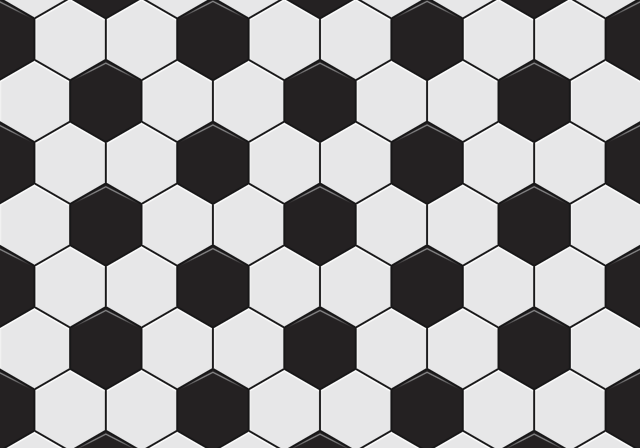
Reproduce this pattern procedurally as a WebGL 2 fragment shader.

```glsl
#version 300 es
precision highp float;
// Football-style hexagon tiling: every third tile in a row is black, and
// alternate rows shift by one and a half tiles. Tiles are found on a hexagonal
// lattice; joints and bevel highlights come from distances to the tile edges.

#define TILES_ACROSS 8.965
#define CENTER_SHIFT vec2(0.0, -0.008)
#define JOINT_HALF 0.0135
#define RIM_WIDTH 0.020
#define GLINT_DEPTH 0.042
#define GLINT_HALF 0.009
#define WHITE_TILE vec3(0.906, 0.906, 0.908)
#define BLACK_TILE vec3(0.140, 0.128, 0.132)
#define JOINT_COLOR vec3(0.090, 0.088, 0.092)
#define GLINT_COLOR vec3(0.520, 0.520, 0.525)

uniform vec2 u_resolution;
out vec4 fragColor;

const float ROW_STEP = 0.8660254;

// Nearest tile centre; a tile is one unit wide.
vec2 tileCenter(vec2 p) {
    vec2 pitch = vec2(1.0, 2.0 * ROW_STEP);
    vec2 evenRow = round(p / pitch) * pitch;
    vec2 oddRow = (floor(p / pitch) + 0.5) * pitch;
    vec2 toEven = p - evenRow;
    vec2 toOdd = p - oddRow;
    return dot(toEven, toEven) < dot(toOdd, toOdd) ? evenRow : oddRow;
}

// One for black tiles, zero for white ones.
float isBlack(vec2 center) {
    float row = round(center.y / ROW_STEP);
    float column = round(center.x - 1.5 * mod(row, 2.0));
    return mod(column + 0.5, 3.0) < 1.0 ? 1.0 : 0.0;
}

// Soft band of the given half width around zero.
float band(float d, float halfWidth, float blur) {
    return 1.0 - smoothstep(halfWidth - blur, halfWidth + blur, abs(d));
}

void main() {
    float pixel = TILES_ACROSS / u_resolution.x;
    vec2 p = (gl_FragCoord.xy - 0.5 * u_resolution) * pixel - CENTER_SHIFT;

    vec2 center = tileCenter(p);
    vec2 q = p - center;
    float side = abs(q.x);

    // Depths inside the tile, measured from its edges.
    float slant = 0.5 * side + ROW_STEP * abs(q.y);
    float edgeDepth = 0.5 - max(side, slant);
    float topDepth = 0.5 - (0.5 * side + ROW_STEP * q.y);
    float leftDepth = 0.5 + q.x;

    // White tile: bright rim on the upper edges, fainter on the left.
    float rimEnd = JOINT_HALF + RIM_WIDTH;
    float topRim = 1.0 - smoothstep(rimEnd - pixel, rimEnd + pixel, topDepth);
    float leftRim = 1.0 - smoothstep(rimEnd - pixel, rimEnd + pixel, leftDepth);
    vec3 white = mix(WHITE_TILE, vec3(1.0), max(topRim, 0.45 * leftRim));

    // Black tile: grey chevron under the apex, tapering into the corners.
    float depth = mix(GLINT_DEPTH, JOINT_HALF, 2.0 * side);
    float fade = 1.0 - smoothstep(0.12, 0.50, side);
    float glint = band(topDepth - depth, GLINT_HALF, 0.7 * pixel) * fade;
    vec3 black = mix(BLACK_TILE, GLINT_COLOR, glint);

    // Joint around every tile.
    vec3 color = mix(white, black, isBlack(center));
    float blur = 0.7 * pixel;
    float inside = smoothstep(JOINT_HALF - blur, JOINT_HALF + blur, edgeDepth);
    fragColor = vec4(mix(JOINT_COLOR, color, inside), 1.0);
}
```
